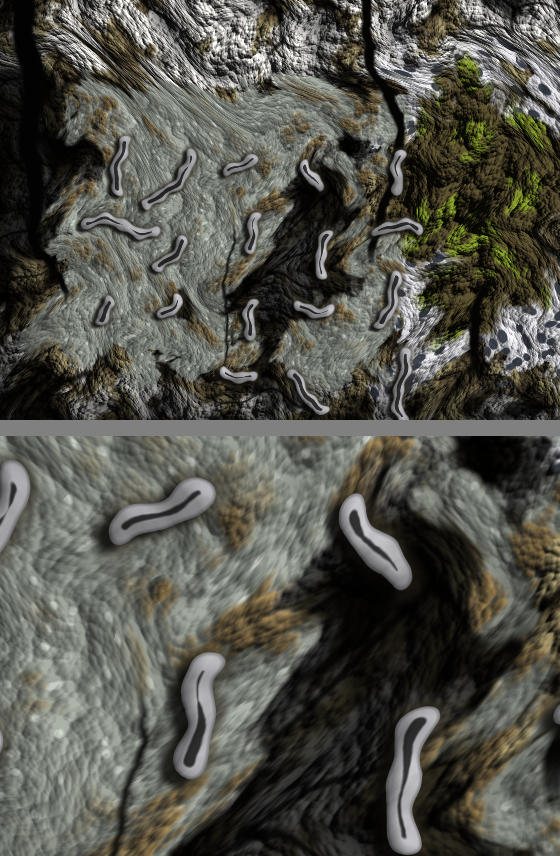
Top, the full canvas; bottom, a detail of the centre.
A WebGL 2 fragment shader for this texture:

```glsl
#version 300 es
precision highp float;
// Lichen-covered bark: a smooth grey-green slab carrying pale slit-topped worms,
// a dotted pale slab and moss at the right, rough bark and dark fissures around.
// Layered cellular noise gives the relief; layered sines bend every outline.
#define LIGHT vec2(0.85, 0.53)
#define RELIEF 0.62
#define BARK_SCALE 11.0
#define WORM_CELL 0.17
#define WORM_RADIUS 0.0145
#define SOIL vec3(0.06, 0.05, 0.035)
#define BROWN vec3(0.23, 0.20, 0.14)
#define OCHRE vec3(0.42, 0.39, 0.28)
#define CRUST vec3(0.53, 0.53, 0.53)
#define SKIN vec3(0.46, 0.48, 0.45)
#define PALE vec3(0.63, 0.63, 0.645)

uniform vec2 u_resolution;
out vec4 fragColor;

vec2 hash2(vec2 p) {
  vec3 q = fract(p.xyx * vec3(0.1031, 0.1030, 0.0973));
  q += dot(q, q.yzx + 33.33);
  return fract((q.xx + q.yz) * q.zy);
}

// 1 below the limit, 0 above it
float under(float x, float limit, float soft) {
  return 1.0 - smoothstep(limit - soft, limit + soft, x);
}

// Nearest distance, second distance, cell identity
vec3 cells(vec2 p) {
  vec3 r = vec3(9.0, 9.0, 0.0);
  for (int j = -1; j <= 1; j++)
    for (int i = -1; i <= 1; i++) {
      vec2 c = floor(p) + vec2(i, j), o = hash2(c);
      float d = length(c + o - p);
      if (d < r.x) r = vec3(d, r.x, fract(o.x * 7.0 + o.y * 13.0));
      else r.y = min(r.y, d);
    }
  return r;
}

// Layered domes, mean about 0.5
float grain(vec2 p) {
  float sum = 0.0, amp = 0.38;
  for (int i = 0; i < 5; i++) {
    float d = cells(p).x;
    sum += amp * (1.0 - 1.5 * d * d);
    p = mat2(1.6, 1.2, -1.2, 1.6) * p + 3.7;
    amp *= 0.55;
  }
  return sum;
}

vec2 warp(vec2 p) {
  float f = 6.0;
  for (int i = 0; i < 4; i++) {
    p += 0.4 / f * sin(f * p.yx + vec2(1.3, 4.1) * float(i + 1));
    f *= 2.1;
  }
  return p;
}

float slab(vec2 p, vec2 centre, vec2 extent) {
  vec2 d = abs(p - centre) - extent;
  return max(d.x, d.y);
}

float fissure(vec2 p, float x, float low, float high, float width) {
  float taper = smoothstep(0.0, 0.08, min(p.y - low, high - p.y));
  return taper * under(abs(p.x - x), width * taper, 0.003 + 0.15 * width);
}

// Distance to the nearest worm, and to its central slit
vec2 worm(vec2 p) {
  vec2 best = vec2(1.0);
  for (int j = -1; j <= 1; j++)
    for (int i = -1; i <= 1; i++) {
      vec2 c = floor(p / WORM_CELL) + vec2(i, j);
      vec2 r = hash2(c + 5.0), s = hash2(c + 31.0);
      vec2 centre = (c + 0.3 + 0.4 * r) * WORM_CELL;
      if (s.x > 0.92 || slab(centre, vec2(0.55, 0.37), vec2(0.42, 0.31)) > 0.0) continue;
      float a = s.x < 0.3 ? r.y - 1.0 : 0.75 + 0.9 * r.x;
      float reach = mix(0.022, 0.085, s.y);
      vec2 v = mat2(cos(a), -sin(a), sin(a), cos(a)) * (p - centre);
      v.y += 0.011 * sin(v.x * 36.0 + 6.28 * r.x) + 0.0025 * sin(v.x * 110.0 + 9.0 * r.y);
      float d = length(vec2(max(abs(v.x) - reach, 0.0), v.y));
      float slit = length(vec2(max(abs(v.x) - reach * 0.92, 0.0), v.y));
      d -= WORM_RADIUS * (0.88 + 0.12 * sin(v.x * 150.0 + 20.0 * r.y));
      if (d < best.x) best = vec2(d, slit);
    }
  return best;
}

void main() {
  vec2 p = gl_FragCoord.xy / u_resolution.y, w = warp(p), e = mix(p, w, 0.25);
  float h = grain(w * BARK_SCALE);
  float slope = (h - grain((w + LIGHT * 0.003) * BARK_SCALE)) / (0.003 * BARK_SCALE);
  float big = grain(w * 3.0 + 9.0), fine = grain(w * 7.0 + 20.0);

  // Rough bark with grey crust, folds and hollows
  vec3 col = mix(SOIL, BROWN, smoothstep(0.3, 0.52, h));
  col = mix(col, OCHRE, 0.8 * smoothstep(0.52, 0.7, h));
  float top = smoothstep(0.74, 0.84, e.y) * smoothstep(0.1, 0.2, e.x);
  col = mix(col, CRUST * (0.5 + h), 0.85 * smoothstep(0.52, 0.64, fine + 0.13 * top));
  col *= clamp(1.0 + RELIEF * slope, 0.2, 1.8);
  vec3 fold = cells(w * vec2(6.0, 9.0));
  col *= 1.0 - 0.75 * under(fold.y - fold.x, 0.05, 0.04) * under(big, 0.55, 0.1);
  col *= 1.0 - 0.75 * under(big, 0.37, 0.06);

  // Pale slab with blue-black dots
  vec3 dots = cells(w * 27.0 + 4.0);
  vec3 pale = PALE * (0.6 + 0.7 * fine) * clamp(1.0 + 0.35 * slope, 0.4, 1.4);
  float dotMask = under(dots.x, 0.2 + 0.16 * dots.z, 0.06) * step(0.3, dots.z);
  pale = mix(pale, vec3(0.15, 0.17, 0.21) * (0.5 + h), 0.9 * dotMask);
  float paleEdge = slab(e, vec2(1.15, 0.46), vec2(0.21, 0.36)) + 0.4 * (0.5 - fine);
  col = mix(col, pale, under(paleEdge, 0.0, 0.015));

  // Moss
  float mossEdge = length((e - vec2(1.13, 0.5)) / vec2(0.17, 0.25)) + 2.0 * (0.5 - big);
  vec3 moss = mix(vec3(0.17, 0.15, 0.09), vec3(0.25, 0.29, 0.08), smoothstep(0.58, 0.7, fine));
  moss *= clamp(2.0 * h + 0.8 * slope, 0.15, 2.2);
  col = mix(col, moss, under(mossEdge, 1.0, 0.12));

  // Grey-green slab with white specks and rust
  vec3 specks = cells(w * 46.0);
  vec3 skin = SKIN * (0.65 + 0.65 * fine) * clamp(1.0 + 0.2 * slope, 0.5, 1.3);
  skin += 0.16 * under(specks.x, 0.17, 0.07) * step(0.5, specks.z);
  float rust = smoothstep(0.56, 0.68, h) * under(big, 0.53, 0.1);
  skin = mix(skin, vec3(0.31, 0.24, 0.13) * (1.0 + 0.5 * slope), 0.8 * rust);
  float slabEdge = slab(e, vec2(0.51, 0.46), vec2(0.41, 0.33)) + 0.25 * (0.5 - fine);
  col = mix(col, skin, under(slabEdge, 0.0, 0.012) * smoothstep(0.32, 0.39, big));

  // Fissures and gloom at the borders
  vec2 f = e + vec2(0.022 * (h - 0.5), 0.0);
  float leftX = 0.075 + 0.09 * under(f.y, 0.34, 0.12) - 0.025 * exp(-pow((f.y - 0.67) / 0.08, 2.0));
  float rightX = 0.89 + 0.045 * exp(-pow((f.y - 0.66) / 0.13, 2.0));
  float gap = fissure(f, leftX, 0.22, 1.2, 0.008 + 0.018 * smoothstep(0.3, 0.75, f.y));
  gap = max(gap, fissure(f, rightX, 0.34, 1.2, 0.011));
  gap = max(gap, fissure(f, 1.135, 0.07, 0.34, 0.012));
  gap = max(gap, 0.85 * fissure(f, 0.545, 0.1, 0.53, 0.003));
  col = mix(col, vec3(0.015, 0.014, 0.012), gap);
  col *= mix(0.5, 1.0, smoothstep(0.02, 0.18, p.x)) * mix(0.5, 1.0, smoothstep(0.0, 0.15, p.y));

  // Worms: stained surround, cast shadow, lit body, dark slit
  vec2 q = mix(p, w, 0.12) + 0.004 * (h - 0.5);
  vec2 body = worm(q), ahead = worm(q + LIGHT * 0.012);
  float px = 0.8 / u_resolution.y;
  col = mix(col, BROWN * (0.4 + h), 0.6 * under(body.x, 0.006, 0.009));
  col *= 1.0 - 0.72 * under(ahead.x, 0.0, 0.006);
  float facing = clamp((ahead.x - body.x) / 0.012, -1.0, 1.0);
  vec3 rim = PALE * (0.86 + 0.26 * facing) * (0.75 + 0.5 * h);
  rim *= 1.0 - 0.75 * under(body.y + 0.012 * (0.5 - fine), 0.0028, 0.0014);
  rim *= 1.0 - 0.3 * smoothstep(-0.004, 0.0, body.x);
  col = mix(col, rim, under(body.x, 0.0, px));

  fragColor = vec4(clamp(col, 0.0, 1.0), 1.0);
}
```
